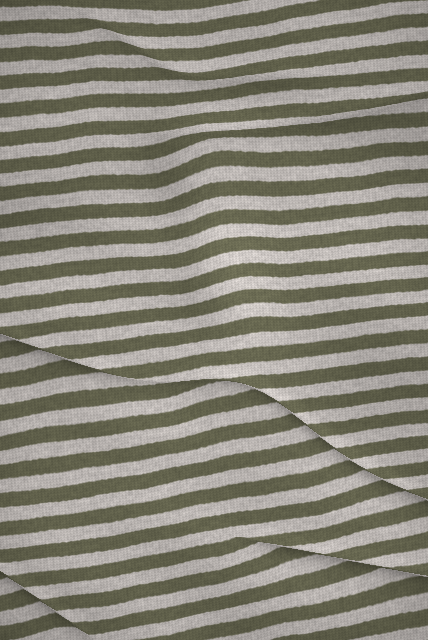
A Shadertoy shader for this texture:

```glsl
const vec3 OLIVE = vec3(0.375, 0.375, 0.292);
const vec3 CREAM = vec3(0.715, 0.695, 0.682);
const float PERIOD = 0.0437;       // stripe spacing, in canvas heights
const float OLIVE_SHARE = 0.51;    // olive part of one period
const float STRIPE_ORIGIN = 0.785; // centre of one olive stripe at the left edge
const float SLOPE_TOP = 0.075;
const float SLOPE_BOTTOM = 0.165;
const float EDGE_SOFTNESS = 0.0013;
const float EDGE_JAG = 0.0016;
const vec2 STITCH = vec2(0.0050, 0.0042);
const float KNIT_DEPTH = 0.065;
const float GRAIN = 0.10;
const float TUCK_REACH = 0.10;
const float TAU = 6.2831853;

vec2 hashGradient(vec2 cell) {
    vec3 q = fract(cell.xyx * vec3(0.1031, 0.1030, 0.0973));
    q += dot(q, q.yzx + 33.33);
    float angle = TAU * fract((q.x + q.y) * q.z);
    return vec2(cos(angle), sin(angle));
}

float gradientNoise(vec2 p) {
    vec2 i = floor(p), f = fract(p);
    vec2 u = f * f * f * (f * (f * 6.0 - 15.0) + 10.0);
    vec2 e = vec2(1.0, 0.0);
    float a = dot(hashGradient(i), f);
    float b = dot(hashGradient(i + e.xy), f - e.xy);
    float c = dot(hashGradient(i + e.yx), f - e.yx);
    float d = dot(hashGradient(i + e.xx), f - e.xx);
    return mix(mix(a, b, u.x), mix(c, d, u.x), u.y);
}

float bell(float x, float width) {
    x /= width;
    return exp(-x * x);
}

// Tucks cloth below a crease (d < 0) and shades both of its sides.
void crease(float d, float span, float tuck, float softness, float shade,
            inout float cloth, inout float light) {
    float under = smoothstep(softness, -softness, d);
    float below = min(d, 0.0);
    float width = 0.010 + softness;
    cloth -= span * tuck * under * exp(below / TUCK_REACH);
    light -= span * shade * under * exp(below / width);
    light += span * shade * 0.25 * bell(d - width, width);
}

// Returns the cloth height coordinate and the light on it.
vec2 drape(vec2 p) {
    float x = p.x, y = p.y;
    float cloth = y - mix(SLOPE_BOTTOM, SLOPE_TOP, y) * x;
    float light = 1.0;

    // Broad sag near the top, and soft ridges through the middle
    cloth += 0.032 * bell(x - 0.29, 0.17) * smoothstep(0.72, 0.98, y);
    float middle = smoothstep(0.42, 0.55, y) * smoothstep(0.86, 0.76, y);
    float ridge = x - 0.37 - 0.25 * (0.62 - y);
    cloth -= 0.010 * middle * bell(ridge, 0.06);
    cloth += 0.007 * middle * bell(ridge + 0.10, 0.05);
    light += middle * (0.05 * bell(ridge - 0.01, 0.05) - 0.10 * bell(ridge + 0.085, 0.04));

    // Long diagonal fold
    float longFold = 0.479 - 0.39 * x + 0.070 * bell(x - 0.39, 0.13);
    float longSpan = 1.0 - 0.55 * bell(x - 0.25, 0.08);
    crease(y - longFold, longSpan, 0.022, 0.002, 0.32, cloth, light);

    // Short folds in the lower corners
    crease(y - 0.160 + 0.21 * (x - 0.378), smoothstep(0.34, 0.46, x),
           0.026, 0.002, 0.34, cloth, light);
    crease(y - 0.108 + 0.73 * x, smoothstep(0.19, 0.08, x),
           0.020, 0.002, 0.30, cloth, light);

    // Soft creases in the upper part
    float sag = 0.875 + 0.11 * smoothstep(0.32, 0.10, x) + 0.03 * (x - 0.3);
    crease(y - sag, smoothstep(0.08, 0.18, x) * smoothstep(0.65, 0.35, x),
           0.012, 0.010, 0.17, cloth, light);
    crease(y - 0.792 - 0.38 * (x - 0.31) * (x - 0.22), smoothstep(0.18, 0.36, x),
           0.016, 0.010, 0.16, cloth, light);

    // Uneven lie of the cloth
    cloth += 0.009 * gradientNoise(p * vec2(5.0, 4.0) + 3.7);
    cloth += 0.003 * gradientNoise(p * vec2(17.0, 11.0));
    light += 0.13 * gradientNoise(vec2(x * 4.0, (y + 0.4 * x) * 8.0) + 9.2);
    return vec2(cloth, light);
}

void mainImage(out vec4 fragColor, in vec2 fragCoord) {
    vec2 p = fragCoord / iResolution.y;
    float pixel = 1.0 / iResolution.y;
    vec2 draped = drape(p);
    float light = draped.y;

    // Knit columns with slanted loops
    vec2 stitch = vec2(p.x + 0.08 * draped.x, draped.x) / STITCH;
    float column = abs(fract(stitch.x) - 0.5);
    float loops = 0.5 * cos(TAU * stitch.x) + 0.5 * cos(TAU * (stitch.y + column));
    float fibre = gradientNoise(stitch * vec2(0.9, 0.7))
                + 0.6 * gradientNoise(stitch * vec2(0.25, 0.45) + 20.0);

    // Stripes with ragged knitted edges
    float jag = EDGE_JAG * gradientNoise(stitch * vec2(0.8, 0.3) + 41.0);
    float phase = (draped.x + jag - STRIPE_ORIGIN) / PERIOD;
    float dist = abs(fract(phase + 0.5) - 0.5) * PERIOD;
    float soft = max(EDGE_SOFTNESS, pixel);
    float olive = 1.0 - smoothstep(-soft, soft, dist - 0.5 * OLIVE_SHARE * PERIOD);

    // Yarn texture and light falling off toward the borders
    vec2 centred = fragCoord / iResolution.xy - vec2(0.52, 0.48);
    light *= 1.06 - 0.42 * dot(centred, centred);
    light *= 1.0 + KNIT_DEPTH * loops + GRAIN * fibre;
    fragColor = vec4(clamp(mix(CREAM, OLIVE, olive) * light, 0.0, 1.0), 1.0);
}
```
